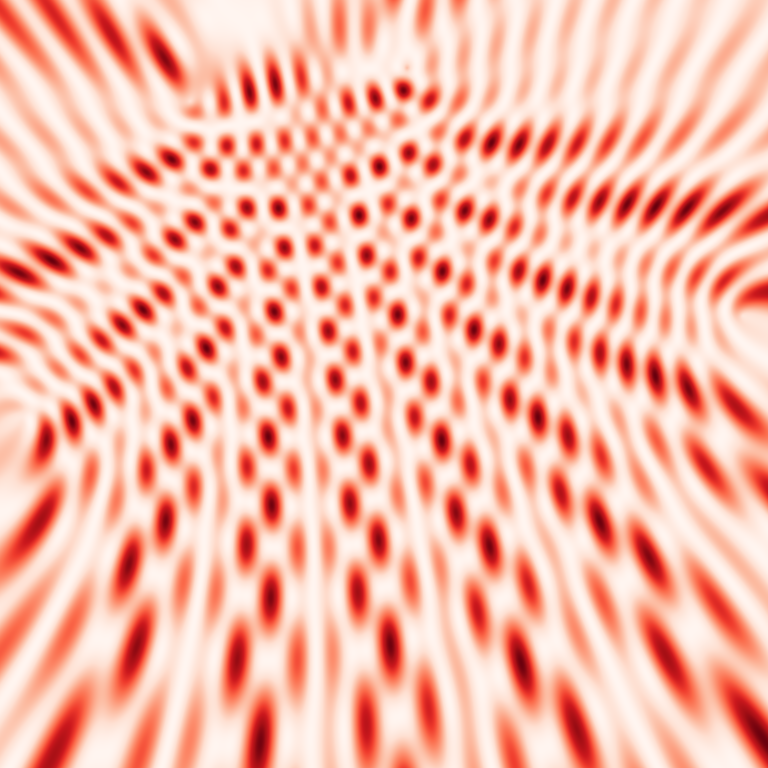
A WebGL 1 fragment shader for this background:

```glsl
precision highp float;
// Interference of four circular waves, shown as red spots on pale cream.

uniform vec2 u_resolution;

// Unit phasor of a circular wave at point p.
vec2 wave(vec2 p, vec2 source) {
  float phase = 100.0 * distance(p, source);
  return vec2(cos(phase), sin(phase));
}

// Adds the colour stop that begins at the given eighth of the ramp.
vec3 addStop(vec3 below, vec3 stop, float level, float eighth) {
  return mix(below, stop, clamp(level * 8.0 - eighth, 0.0, 1.0));
}

// Cream through salmon and red to dark maroon.
vec3 redRamp(float level) {
  vec3 color = vec3(1.0, 0.961, 0.941);
  color = addStop(color, vec3(0.996, 0.878, 0.824), level, 0.0);
  color = addStop(color, vec3(0.988, 0.733, 0.631), level, 1.0);
  color = addStop(color, vec3(0.988, 0.573, 0.447), level, 2.0);
  color = addStop(color, vec3(0.984, 0.416, 0.290), level, 3.0);
  color = addStop(color, vec3(0.937, 0.231, 0.173), level, 4.0);
  color = addStop(color, vec3(0.796, 0.094, 0.114), level, 5.0);
  color = addStop(color, vec3(0.647, 0.059, 0.082), level, 6.0);
  return addStop(color, vec3(0.404, 0.0, 0.051), level, 7.0);
}

void main() {
  vec2 p = gl_FragCoord.xy / u_resolution;

  // Sum of the waves from the upper pair and the two side sources.
  vec2 field = wave(p, vec2(0.2474, 0.8685))
             + wave(p, vec2(0.5300, 0.9115))
             + wave(p, vec2(0.9674, 0.5885))
             + wave(p, vec2(0.0260, 0.4530));

  // Intensity, scaled so that full agreement gives one.
  float intensity = dot(field, field) / 16.0;
  gl_FragColor = vec4(redRamp(intensity), 1.0);
}
```
